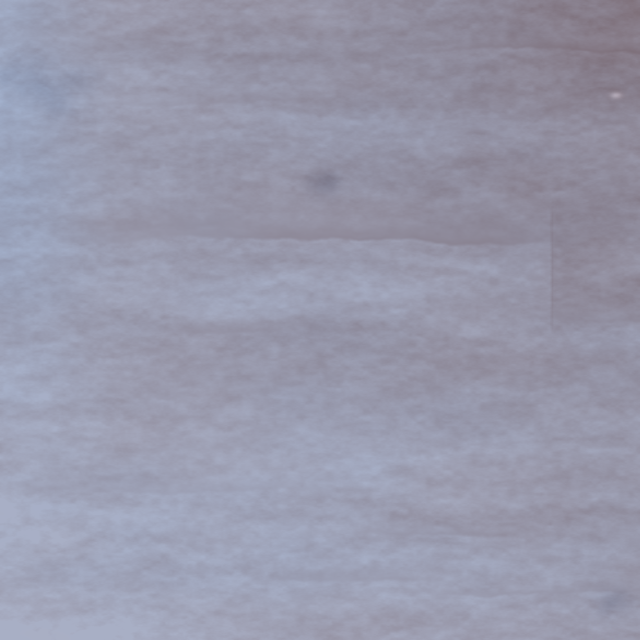
This texture is drawn by a WebGL 2 fragment shader. Its source:

```glsl
#version 300 es
precision highp float;

uniform vec2 u_resolution;
out vec4 fragColor;

const vec3 DARK_WOOD = vec3(0.545, 0.525, 0.585);
const vec3 LIGHT_WOOD = vec3(0.635, 0.655, 0.738);
const vec3 COOL_SHIFT = vec3(-0.035, 0.005, 0.035);
const vec3 WARM_SHIFT = vec3(0.012, -0.008, -0.020);
const float MEAN_TONE = 0.62;
const vec2 TONE_SLOPE = vec2(-0.46, -0.60);
const float BROAD_GRAIN = 0.90;
const float FINE_GRAIN = 0.62;
const float FLECK = 0.58;
const float STREAK_DEPTH = 0.36;
const float STAIN_DEPTH = 0.60;
const int STREAK_COUNT = 14;
const int KNOT_COUNT = 3;
const float SEAM_X = 0.862;
const vec2 SEAM_SPAN = vec2(0.475, 0.680);

float hash(vec2 cell) {
    uvec2 q = uvec2(ivec2(cell)) * uvec2(1597u, 7919u);
    uint n = (q.x ^ (q.y << 7)) * 747796u + 28913u;
    n = ((n >> 15) ^ n) * 277803u;
    n = ((n >> 13) ^ n) * 668265u;
    return float((n >> 8) & 65535u) / 65535.0;
}

float valueNoise(vec2 p) {
    vec2 cell = floor(p);
    vec2 f = fract(p);
    f = f * f * (3.0 - 2.0 * f);
    float low = mix(hash(cell), hash(cell + vec2(1, 0)), f.x);
    float high = mix(hash(cell + vec2(0, 1)), hash(cell + vec2(1, 1)), f.x);
    return mix(low, high, f.y);
}

// Layered noise centred on zero
float fbm(vec2 p) {
    float sum = 0.0;
    float weight = 0.5;
    for (int i = 0; i < 4; i++) {
        sum += weight * (valueNoise(p) - 0.5);
        p = p * 2.03 + vec2(17.3, 9.1);
        weight *= 0.5;
    }
    return sum;
}

// Horizontal mark with a crisp lower edge that fades upward
float streak(vec2 p, vec2 centre, float halfLength, float fade) {
    float rise = p.y - centre.y;
    float body = smoothstep(-0.005, 0.003, rise) * exp(-max(rise, 0.0) / fade);
    float ends = 1.0 - smoothstep(0.3, 1.0, abs(p.x - centre.x) / halfLength);
    return body * ends;
}

float scatteredStreaks(vec2 p) {
    float sum = 0.0;
    for (int i = 0; i < STREAK_COUNT; i++) {
        float id = float(i);
        float y = (id + hash(vec2(id, 31))) / float(STREAK_COUNT);
        vec2 centre = vec2(hash(vec2(id, 32)), y);
        float halfLength = mix(0.12, 0.45, hash(vec2(id, 33)));
        float fade = mix(0.006, 0.020, hash(vec2(id, 34)));
        sum += streak(p, centre, halfLength, fade) * mix(0.3, 0.9, hash(vec2(id, 35)));
    }
    return sum;
}

// Soft stains spread along a bowed diagonal
float knots(vec2 p) {
    float sum = 0.0;
    for (int i = 0; i < KNOT_COUNT; i++) {
        float t = float(i) / float(KNOT_COUNT - 1);
        vec2 centre = vec2(mix(0.06, 0.96, t), mix(0.865, 0.06, t) + t * (1.0 - t));
        vec2 radius = mix(vec2(0.070, 0.038), vec2(0.030, 0.020), smoothstep(0.0, 0.5, t));
        vec2 d = (p - centre) / radius + 1.6 * vec2(fbm(p * 24.0), fbm(p * 24.0 + 50.0));
        sum += exp(-dot(d, d));
    }
    return sum;
}

void main() {
    vec2 uv = gl_FragCoord.xy / u_resolution;

    // Butt-jointed plank at the right
    float inSpan = smoothstep(SEAM_SPAN.x, SEAM_SPAN.x + 0.02, uv.y)
                 * (1.0 - smoothstep(SEAM_SPAN.y - 0.02, SEAM_SPAN.y, uv.y));
    float plank = inSpan * smoothstep(-0.002, 0.002, uv.x - SEAM_X);
    float seam = inSpan * (1.0 - smoothstep(0.001, 0.004, abs(uv.x - SEAM_X)));

    // Wavy wood grain
    vec2 p = uv + vec2(0.0, 0.035 * fbm(uv * vec2(5.0, 4.0)) + 0.012 * fbm(uv * vec2(34.0, 20.0)));
    float broad = mix(fbm(p * vec2(1.8, 15.0)), fbm(p * vec2(2.5, 24.0) + 40.0), plank);
    float fine = fbm(p * vec2(16.0, 64.0) + 80.0);
    float fleck = fbm(uv * vec2(70.0, 115.0) + 120.0);
    float marks = scatteredStreaks(p) * mix(0.5, 1.2, uv.x);
    marks += 1.1 * streak(p, vec2(0.52, 0.625), 0.52, 0.030);
    marks *= max(1.0 + 2.5 * fine + 1.5 * fleck, 0.0);

    // Light falls off toward the upper right
    float corner = smoothstep(0.5, 1.0, uv.x) * smoothstep(0.45, 1.0, uv.y);
    float tone = MEAN_TONE + dot(TONE_SLOPE, uv - 0.5) - 0.25 * corner;
    tone += BROAD_GRAIN * broad + FINE_GRAIN * fine + FLECK * fleck;
    tone -= STREAK_DEPTH * marks + 0.20 * plank + 0.15 * seam;

    // Cool edge and stains, warm patches
    float stain = knots(uv);
    float leftEdge = (1.0 - smoothstep(0.0, 0.20, uv.x)) * smoothstep(0.1, 0.75, uv.y);
    float tint = fbm(uv * vec2(4.0, 9.0) + 200.0);
    tone += 0.20 * leftEdge - STAIN_DEPTH * stain;
    vec3 color = mix(DARK_WOOD, LIGHT_WOOD, clamp(tone, -0.6, 1.25));
    color += COOL_SHIFT * (0.5 * leftEdge + 0.6 * stain + 0.6 * max(-tint, 0.0));
    color += WARM_SHIFT * (0.6 * corner + 1.2 * max(tint, 0.0));

    // Small pale chip
    vec2 chip = (uv - vec2(0.963, 0.851)) / vec2(0.009, 0.005);
    color += 0.17 * exp(-dot(chip, chip));

    fragColor = vec4(clamp(color, 0.0, 1.0), 1.0);
}
```
